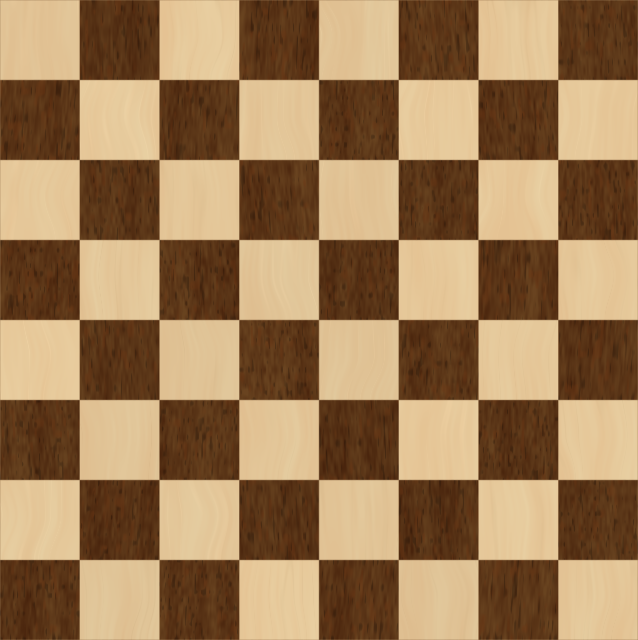
This pattern is drawn by a Shadertoy shader. Its source:

```glsl
#define SQUARES 8.0
#define EDGE_SOFT 0.7
#define MAPLE_WARM vec3(0.885, 0.752, 0.568)
#define MAPLE_PALE vec3(0.900, 0.805, 0.630)
#define WALNUT_DEEP vec3(0.285, 0.140, 0.048)
#define WALNUT_LIGHT vec3(0.405, 0.260, 0.122)
#define WALNUT_RED vec3(0.420, 0.215, 0.080)
#define TONE_SPREAD 0.035

const float PI = 3.14159;

float hash(vec2 p) {
    return fract(sin(dot(p, vec2(127.1, 311.7))) * 43758.5453);
}

float noise(vec2 p) {
    vec2 i = floor(p);
    vec2 f = fract(p);
    f = f * f * (3.0 - 2.0 * f);
    return mix(mix(hash(i), hash(i + vec2(1.0, 0.0)), f.x),
               mix(hash(i + vec2(0.0, 1.0)), hash(i + vec2(1.0, 1.0)), f.x), f.y);
}

// Pale wood: soft upright bands and a few fine, wandering growth lines
vec3 maple(vec2 p, vec2 seed) {
    float bend = 0.22 * (noise(p * vec2(1.5, 1.8) + seed) - 0.5);
    float x = p.x + bend;
    float bands = noise(vec2(x * 5.0, p.y * 0.6) + seed);
    float fibre = noise(vec2(x * 26.0, p.y * 1.6) + seed.yx);
    float growth = noise(vec2(x * 9.0, p.y * 0.4) + seed + 7.0);
    float line = 1.0 - smoothstep(0.0, 0.07, abs(growth - 0.5));
    float pale = 0.48 + 0.75 * (bands - 0.5) + 0.4 * (fibre - 0.5) + 0.15 * (p.x - 0.5);
    vec3 wood = mix(MAPLE_WARM, MAPLE_PALE, clamp(pale, 0.0, 1.0));
    float lineTone = hash(seed) > 0.5 ? 0.02 : -0.02;
    return wood + lineTone * line * noise(p * 3.0 + seed);
}

// Dark wood: upright bands, short fibres, reddish flecks and dark pores
vec3 walnut(vec2 p, vec2 seed) {
    float lean = 0.12 * (hash(seed + 3.0) - 0.5);
    float x = p.x + lean * p.y;
    float fibreLength = mix(5.0, 11.0, hash(seed + 5.0));
    float bands = noise(vec2(x * 6.0, p.y * 0.4) + seed);
    float fibre = noise(vec2(x * 30.0, p.y * fibreLength) + seed.yx);
    float fine = noise(vec2(x * 48.0, p.y * 8.0) + seed + 11.0);
    float fleck = noise(vec2(x * 22.0, p.y * 7.0) + seed + 23.0);
    float pore = noise(vec2(x * 38.0, p.y * fibreLength) + seed + 31.0);
    float tone = 0.55 + 0.5 * (bands - 0.5) + 0.5 * (fibre - 0.5) + 0.35 * (fine - 0.5);
    vec3 wood = mix(WALNUT_DEEP, WALNUT_LIGHT, clamp(tone, 0.0, 1.0));
    wood = mix(wood, WALNUT_RED, 0.45 * smoothstep(0.62, 0.95, fleck));
    return wood * (1.0 - 0.22 * smoothstep(0.68, 0.95, pore));
}

void mainImage(out vec4 fragColor, in vec2 fragCoord) {
    vec2 board = fragCoord / iResolution.xy * SQUARES;
    vec2 cell = mod(floor(board), SQUARES);
    vec2 local = fract(board);
    vec2 seed = floor(90.0 * vec2(hash(cell + 1.0), hash(cell.yx + 17.5)));

    // Smooth alternation; the lower left square is dark
    vec2 pixel = SQUARES / iResolution.xy;
    vec2 side = clamp(sin(PI * board) / (PI * EDGE_SOFT * pixel), -1.0, 1.0);
    float dark = 0.5 + 0.5 * side.x * side.y;

    // Each square is cut from a slightly different piece
    float tone = 1.0 + TONE_SPREAD * (hash(cell + 41.0) - 0.5);
    vec3 color = mix(maple(local, seed), walnut(local, seed), dark) * tone;
    fragColor = vec4(color, 1.0);
}
```
